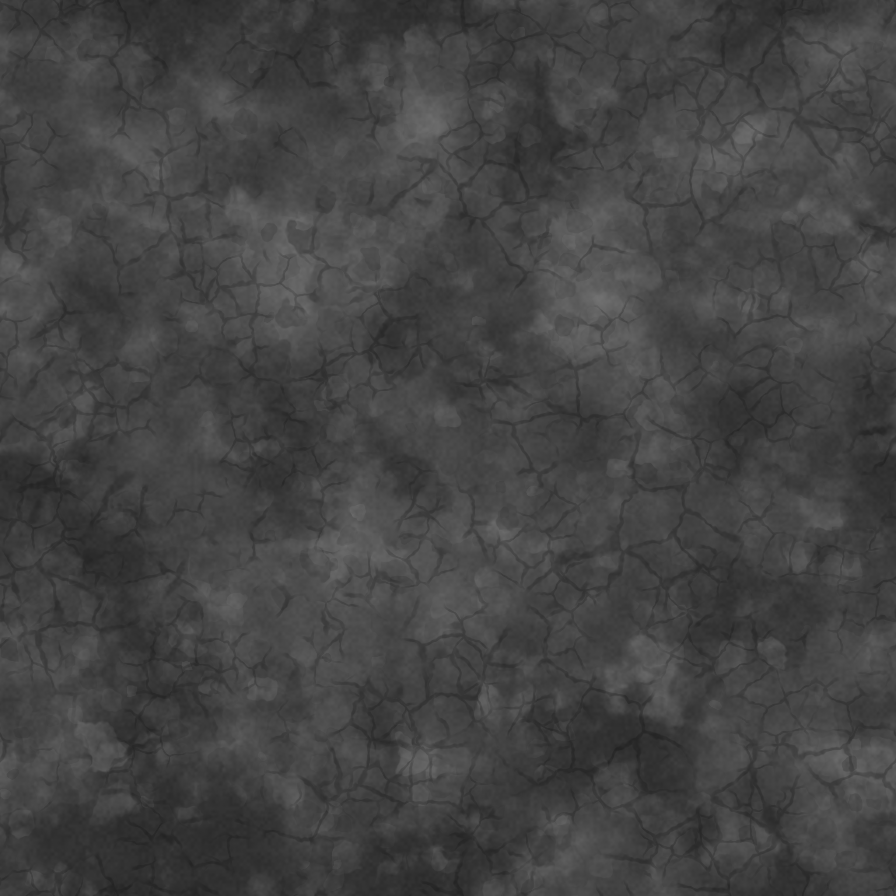
A three.js fragment shader for this texture:

```glsl
// Dark mottled stone: overlapping worn grey patches, fine cracks and grain, tiling.
varying vec2 vUv;

const float DARK_STONE = 0.2;
const float MID_STONE = 0.265;
const float LIGHT_STONE = 0.4;

// Three random values for a cell, wrapped to the period.
vec3 hash3(vec2 cell, float period, float seed) {
  vec2 wrapped = floor(mod(cell + 0.5, period));
  vec3 p = fract((wrapped.xyx + seed * 17.3) * vec3(0.1031, 0.1030, 0.0973));
  p += dot(p, p.yxz + 33.33);
  return fract((p.xxy + p.yzz) * p.zyx);
}

float valueNoise(vec2 uv, float period, float seed) {
  vec2 p = uv * period;
  vec2 cell = floor(p);
  vec2 f = fract(p);
  f = f * f * (3.0 - 2.0 * f);
  float a = hash3(cell, period, seed).x;
  float b = hash3(cell + vec2(1.0, 0.0), period, seed).x;
  float c = hash3(cell + vec2(0.0, 1.0), period, seed).x;
  float d = hash3(cell + vec2(1.0, 1.0), period, seed).x;
  return mix(mix(a, b, f.x), mix(c, d, f.x), f.y);
}

float layeredNoise(vec2 uv, float period, float seed) {
  float sum = 0.0;
  float amplitude = 0.5;
  for (int i = 0; i < 4; i++) {
    sum += amplitude * valueNoise(uv, period, seed + float(i));
    period *= 2.0;
    amplitude *= 0.55;
  }
  return sum / 1.01;
}

vec2 warp(vec2 uv, float period, float amount, float seed) {
  vec2 shift = vec2(layeredNoise(uv, period, seed), layeredNoise(uv, period, seed + 9.0));
  return uv + amount * (shift - 0.5);
}

// Lays one rounded, randomly shaded patch per cell over the tone.
float addPatches(float tone, vec2 uv, float period, float seed, float opacity, float softness) {
  vec2 p = uv * period;
  vec2 cell = floor(p);
  for (int y = -1; y <= 1; y++) {
    for (int x = -1; x <= 1; x++) {
      vec2 neighbour = cell + vec2(float(x), float(y));
      vec3 place = hash3(neighbour, period, seed);
      vec3 form = hash3(neighbour, period, seed + 5.0);
      vec2 d = abs(p - neighbour - place.xy);
      float reach = mix(length(d), max(d.x, d.y), 0.7 * form.y);
      float radius = mix(0.2, 0.65, form.x);
      float cover = 1.0 - smoothstep(radius * (1.0 - softness), radius, reach);
      float shade = mix(DARK_STONE, LIGHT_STONE, place.z * place.z);
      tone = mix(tone, shade, cover * opacity * mix(0.2, 1.0, form.z));
    }
  }
  return tone;
}

// Dark lines along the borders of a cellular pattern.
float cracks(vec2 uv, float period, float seed, float width) {
  vec2 p = uv * period;
  vec2 cell = floor(p);
  float nearest = 8.0;
  float second = 8.0;
  for (int y = -1; y <= 1; y++) {
    for (int x = -1; x <= 1; x++) {
      vec2 neighbour = cell + vec2(float(x), float(y));
      float d = length(neighbour + hash3(neighbour, period, seed).xy - p);
      second = min(second, max(nearest, d));
      nearest = min(nearest, d);
    }
  }
  float edge = 0.5 * (second - nearest) / period;
  return 1.0 - smoothstep(width * 0.25, width, edge);
}

void main() {
  vec2 ragged = warp(vUv, 26.0, 0.042, 3.0);
  vec2 wavy = warp(vUv, 36.0, 0.02, 31.0);
  float cloud = layeredNoise(vUv, 6.0, 50.0);
  float wear = layeredNoise(vUv, 16.0, 60.0);
  float grime = layeredNoise(vUv, 48.0, 120.0);

  // Broad clouds, then patches from large to small
  float tone = MID_STONE + 0.2 * (cloud - 0.5);
  float worn = smoothstep(0.3, 0.6, mix(wear, grime, 0.35));
  tone = addPatches(tone, ragged, 8.0, 70.0, 0.7, 0.3);
  tone = addPatches(tone, ragged, 13.0, 83.0, 0.65 * worn, 0.22);
  tone = addPatches(tone, ragged, 21.0, 96.0, 0.55 * worn, 0.18);
  tone = addPatches(tone, wavy, 35.0, 109.0, 0.45 * worn, 0.15);

  // Stains and contrast, with a flat floor in the darkest areas
  tone += 0.1 * (cloud - 0.5) + 0.1 * (wear - 0.5);
  tone += 0.1 * (grime - 0.5) * mix(0.4, 1.0, worn);
  tone = MID_STONE + 1.12 * (tone - MID_STONE);
  tone = max(tone, DARK_STONE + 0.3 * (tone - DARK_STONE));

  // Broken cracks in two sizes
  float wide = cracks(wavy, 17.0, 140.0, 0.003);
  float thin = cracks(wavy, 31.0, 150.0, 0.0022);
  wide *= smoothstep(0.48, 0.64, layeredNoise(vUv, 14.0, 160.0));
  thin *= smoothstep(0.46, 0.64, layeredNoise(vUv, 19.0, 170.0));
  tone -= 0.2 * tone * max(wide, 0.85 * thin);

  // Fine grain
  tone += 0.03 * (valueNoise(vUv, 256.0, 180.0) - 0.5);
  gl_FragColor = vec4(vec3(tone), 1.0);
}
```
